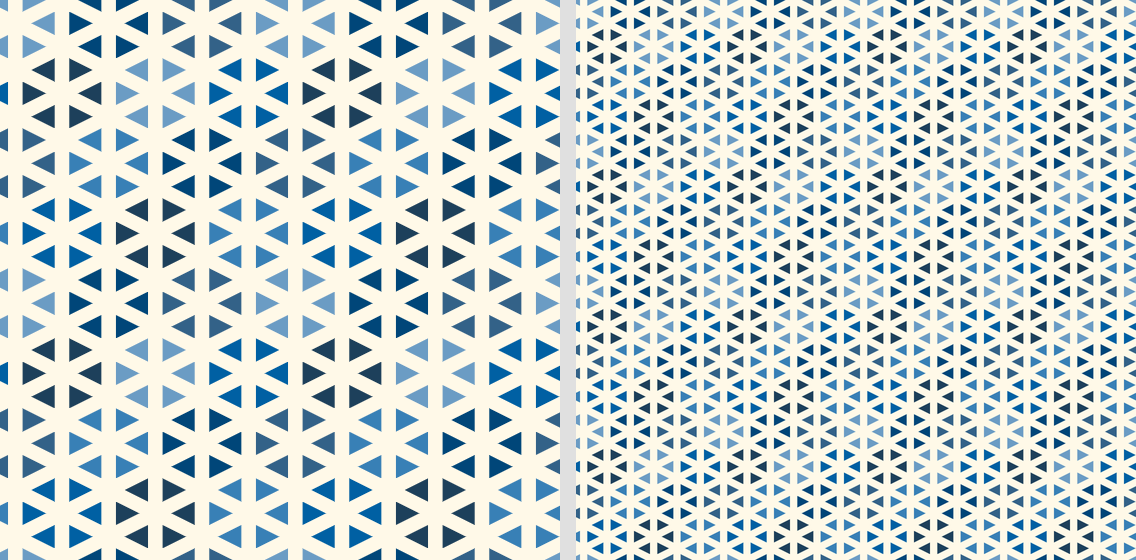
Left: one tile. Right: repeated 2 by 2.
Reproduce this pattern procedurally as a Shadertoy shader.

```glsl
// Tiling hexagons made of six inset blue triangles each, on a cream ground.

const vec2 GRID = vec2(12.0, 24.0);    // triangle cells across and down
const vec2 CELL = vec2(2.0, 1.0);      // cell size, in cell heights
const float GRID_SHIFT = 21.0 / 768.0; // left edge of the first full column
const float INSET = 0.3125;            // gap between column edge and base

const vec3 CREAM = vec3(1.0, 0.976, 0.91);
const vec3 PALETTE[6] = vec3[6](
    vec3(0.42, 0.61, 0.77),   // 0 light
    vec3(0.00, 0.275, 0.475), // 1 navy
    vec3(0.20, 0.385, 0.535), // 2 slate
    vec3(0.115, 0.25, 0.355), // 3 dark
    vec3(0.00, 0.376, 0.64),  // 4 blue
    vec3(0.22, 0.50, 0.715)   // 5 mid
);

// Palette index of each hexagon: three columns by four rows
const int HEX_COLOURS[12] = int[12](
    0, 1, 2,
    3, 0, 4,
    2, 5, 1,
    4, 3, 5
);

// Whole-number remainder that stays positive
int wrap(float value, float period) {
    return int(mod(value + 0.5, period));
}

// Signed distance to the sides of a triangle: unit base at x = 0, tip at x = 1
float triangleDistance(vec2 p) {
    float slant = dot(vec2(p.x, abs(p.y)) - vec2(1.0, 0.0), normalize(vec2(1.0, 2.0)));
    return max(-p.x, slant);
}

// Colour of the hexagon that owns a triangle cell
vec3 hexagonColour(vec2 cell) {
    float row = floor((cell.y + 0.5) / 3.0);
    float stagger = 1.0 - mod(row, 2.0);
    float column = floor((cell.x + stagger + 0.5) / 2.0);
    return PALETTE[HEX_COLOURS[wrap(row, 4.0) * 3 + wrap(column, 3.0)]];
}

void mainImage(out vec4 fragColor, in vec2 fragCoord) {
    vec2 uv = fragCoord / iResolution.xy;

    // Cells count rightward and downward; the top row straddles the seam
    vec2 grid = vec2(uv.x - GRID_SHIFT, 1.0 - uv.y) * GRID + vec2(0.0, 0.5);
    vec2 cell = floor(grid);
    vec2 local = (fract(grid) - vec2(0.0, 0.5)) * CELL;

    // Alternate cells point left
    bool pointsLeft = wrap(cell.x + cell.y, 2.0) == 1;
    if (pointsLeft) local.x = CELL.x - local.x;

    // Smooth the edge over one pixel
    float pixel = GRID.y / iResolution.y;
    float dist = triangleDistance(local - vec2(INSET, 0.0));
    float cover = clamp(0.5 - dist / pixel, 0.0, 1.0);

    fragColor = vec4(mix(CREAM, hexagonColour(cell), cover), 1.0);
}
```
